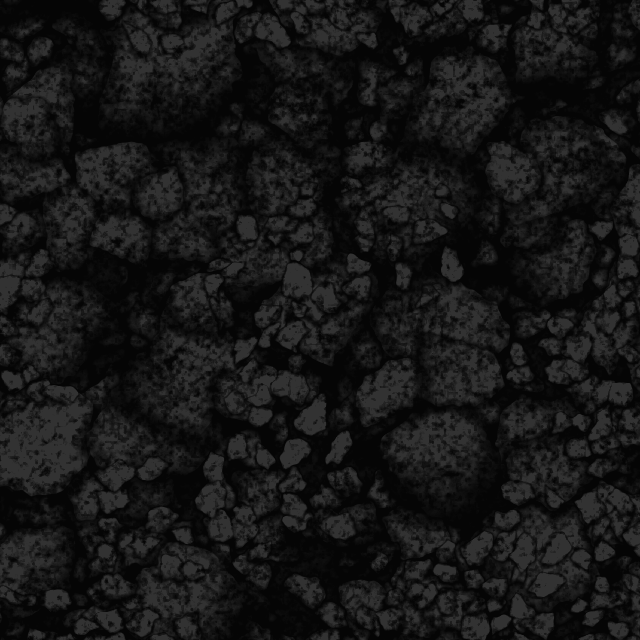
A three.js fragment shader for this texture:

```glsl
// Dark rubble: broken rocks and crumbs heaped over deep black crevices.
// Layers of jittered rounded polygons are painted over one another with contact
// shadows, then carved by noise relief and grain and capped at a flat dull grey.

varying vec2 vUv;

const vec3 STONE_TINT = vec3(1.0, 1.0, 1.0);
const float CREVICE_TONE = 0.035;
const float BRIGHTEST_TONE = 0.198;
const float DARKEST_TONE = 0.018;

float hash(vec2 p) {
  vec3 q = fract(vec3(p.xyx) * 0.1031);
  q += dot(q, q.yzx + 33.33);
  return fract((q.x + q.y) * q.z);
}

vec2 hash2(vec2 p) {
  return vec2(hash(p + 17.3), hash(p + 71.9));
}

float noise(vec2 p) {
  vec2 cell = floor(p);
  vec2 f = fract(p);
  f = f * f * (3.0 - 2.0 * f);
  float low = mix(hash(cell), hash(cell + vec2(1.0, 0.0)), f.x);
  float high = mix(hash(cell + vec2(0.0, 1.0)), hash(cell + 1.0), f.x);
  return mix(low, high, f.y);
}

float fbm(vec2 p) {
  float sum = 0.0;
  float amplitude = 0.53;
  for (int i = 0; i < 4; i++) {
    sum += amplitude * noise(p);
    p = mat2(0.8, 0.6, -0.6, 0.8) * p * 2.07 + 11.7;
    amplitude *= 0.5;
  }
  return sum;
}

float smoothMax(float a, float b, float k) {
  float h = max(k - abs(a - b), 0.0) / k;
  return max(a, b) + 0.25 * h * h * k;
}

vec2 direction(float angle) {
  return vec2(cos(angle), sin(angle));
}

// Distance to a rounded polygon with six uneven sides
float rockDistance(vec2 p, vec2 seed, float radius) {
  float d = -1.0;
  for (int i = 0; i < 6; i++) {
    vec2 r = hash2(seed + float(i) * 5.7);
    vec2 normal = direction((float(i) + 0.8 * r.x) * 1.0472);
    d = smoothMax(d, dot(p, normal) - radius * mix(0.62, 1.05, r.y), 0.09);
  }
  return d;
}

// Paints one layer of rocks over the tone below; clumping gathers them in patches
float layRocks(float tone, vec2 p, float scale, float cover, float clumping, float lift) {
  vec2 q = p * scale;
  vec2 home = floor(q);
  float edge = 0.0014 * scale;
  for (int j = -1; j <= 1; j++) {
    for (int i = -1; i <= 1; i++) {
      vec2 id = home + vec2(float(i), float(j));
      vec2 seed = id + scale * 13.0 + 40.0;
      float patchAmount = smoothstep(0.45, 0.75, noise(id * 5.0 / scale + 31.0));
      if (hash(seed) > cover * mix(1.0, patchAmount, clumping)) continue;

      vec2 local = q - id - 0.5 - 0.6 * (hash2(seed) - 0.5);
      float d = rockDistance(local, seed, mix(0.4, 0.66, hash(seed + 3.1)));

      // Contact shadow, wider below the rock
      float reach = 0.17 - 0.14 * clamp(local.y, -0.5, 0.5);
      tone *= mix(0.22, 1.0, smoothstep(-0.02, reach, d));

      // Tilted facets, lit from above, with darkened rims
      vec2 tilt = direction(6.2832 * hash(seed + 9.4));
      float body = mix(0.125, 0.215, hash(seed + 6.2)) + lift;
      body += 0.07 * local.y + 0.16 * min(dot(local, tilt), 0.1);
      body *= mix(0.5, 1.0, smoothstep(0.0, -0.14, d));
      tone = mix(tone, body, smoothstep(edge, -edge, d));
    }
  }
  return tone;
}

// Slope of the rough surface towards the light
float relief(vec2 p, float frequency, vec2 stride) {
  return fbm(p * frequency) - fbm((p + stride) * frequency);
}

void main() {
  vec2 p = vUv;
  vec2 bend = vec2(fbm(p * 11.0 + 3.0), fbm(p * 11.0 + 57.0)) - 0.5;
  vec2 chips = vec2(noise(p * 85.0), noise(p * 85.0 + 23.0)) - 0.5;
  vec2 rough = p + 0.055 * bend + 0.006 * chips;

  // Heap from buried gravel up to loose crumbs
  float tone = CREVICE_TONE;
  tone = layRocks(tone, rough, 19.0, 0.9, 0.0, -0.02);
  tone = layRocks(tone, rough, 10.0, 0.8, 0.0, -0.01);
  tone = layRocks(tone, rough, 5.2, 0.8, 0.0, 0.0);
  tone = layRocks(tone, rough, 9.0, 0.28, 0.0, 0.01);
  tone = layRocks(tone, rough, 25.0, 0.75, 1.0, 0.05);

  // Crags, pitted grain and dusty patches
  float crags = relief(p, 22.0, vec2(-0.002, 0.005));
  float grain = fbm(p * 120.0 + 7.0) - 0.5;
  float dust = fbm(p * 7.0 + 90.0) - 0.5;
  float pits = smoothstep(0.6, 0.78, noise(p * 210.0 + 5.0));
  tone *= 1.0 + 3.2 * crags + 2.3 * grain + 0.8 * dust;
  tone *= 1.0 - 0.45 * pits;

  gl_FragColor = vec4(STONE_TINT * clamp(tone, DARKEST_TONE, BRIGHTEST_TONE), 1.0);
}
```
